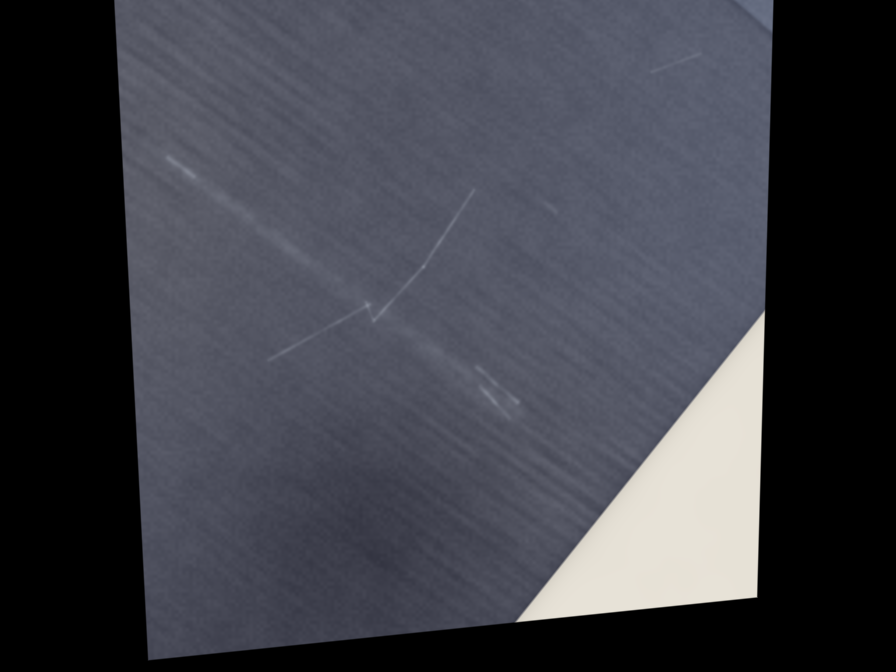
Give the GLSL for this texture, as a WebGL 1 fragment shader.

```glsl
precision highp float;
uniform vec2 u_resolution;

// Sheet corners and edges, in units of canvas height
const vec2 TOP_LEFT = vec2(0.170, 1.0);
const vec2 LOW_LEFT = vec2(0.2205, 0.0174);
const vec2 LOW_RIGHT = vec2(1.1267, 0.111);
const vec2 TOP_RIGHT = vec2(1.151, 1.0);
const vec2 PAPER_LOW = vec2(0.769, 0.0764);
const vec2 PAPER_HIGH = vec2(1.137, 0.5365);
const vec2 FLAP_LOW = vec2(1.151, 0.946);
const vec2 FLAP_HIGH = vec2(1.088, 1.0);

// Colours
const vec3 BOARD = vec3(0.325, 0.335, 0.390);
const vec3 BOARD_DARK = vec3(0.212, 0.216, 0.265);
const vec3 BOARD_BLUE = vec3(0.358, 0.378, 0.447);
const vec3 BOARD_GREY = vec3(0.362, 0.367, 0.408);
const vec3 PAPER = vec3(0.905, 0.885, 0.842);
const vec3 SCRATCH = vec3(0.58, 0.60, 0.65);

// Surface detail
const vec2 RIB_DIR = vec2(0.816, -0.578);
const float RIB_SPACING = 0.0225;
const float RIB_DEPTH = 0.012;
const float GRAIN_SCALE = 190.0;
const float GRAIN_DEPTH = 0.028;
const float FIBRE_DEPTH = 0.028;

float hash(vec2 p) {
  return fract(sin(dot(p, vec2(12.9898, 78.233))) * 43758.5453);
}

float noise(vec2 p) {
  vec2 i = floor(p);
  vec2 f = fract(p);
  f = f * f * (3.0 - 2.0 * f);
  return mix(mix(hash(i), hash(i + vec2(1.0, 0.0)), f.x),
             mix(hash(i + vec2(0.0, 1.0)), hash(i + vec2(1.0, 1.0)), f.x), f.y);
}

float fbm(vec2 p) {
  float sum = 0.0;
  float amp = 0.5;
  for (int i = 0; i < 4; i++) {
    sum += amp * noise(p);
    p = p * 2.03 + 17.1;
    amp *= 0.5;
  }
  return sum;
}

// Signed distance to the line a-b, positive on its left side
float leftOf(vec2 p, vec2 a, vec2 b) {
  vec2 d = normalize(b - a);
  return d.x * (p.y - a.y) - d.y * (p.x - a.x);
}

float blob(vec2 p, vec2 centre, vec2 radius) {
  vec2 q = (p - centre) / radius;
  return exp(-dot(q, q));
}

// Soft, broken stroke from a to b
float stroke(vec2 p, vec2 a, vec2 b, float width) {
  vec2 ab = b - a;
  float t = clamp(dot(p - a, ab) / dot(ab, ab), 0.0, 1.0);
  float d = length(p - a - ab * t) / width;
  return exp(-d * d) * (0.4 + 0.9 * noise(p * 75.0));
}

vec3 boardColour(vec2 p) {
  // Broad light and shade
  vec3 col = BOARD;
  col = mix(col, BOARD_BLUE, 0.85 * smoothstep(0.55, 1.15, p.x) * smoothstep(0.15, 0.7, p.y));
  col = mix(col, BOARD_GREY, 0.75 * blob(p, vec2(0.20, 0.72), vec2(0.22, 0.32)));
  col = mix(col, BOARD_GREY, 0.45 * blob(p, vec2(0.75, 0.32), vec2(0.20, 0.20)));
  col = mix(col, BOARD_DARK, 0.85 * blob(p, vec2(0.54, 0.20), vec2(0.21, 0.19)));
  col = mix(col, BOARD_DARK, 0.50 * blob(p, vec2(0.38, 0.02), vec2(0.38, 0.14)));

  // Corrugation and fibres along it
  vec2 r = vec2(dot(p, RIB_DIR), dot(p, vec2(-RIB_DIR.y, RIB_DIR.x)));
  float ribMask = blob(p, vec2(0.82, 0.30), vec2(0.20, 0.24))
                + 0.8 * blob(p, vec2(0.27, 0.88), vec2(0.25, 0.22)) + 0.2;
  float rib = sin(6.28318 * r.y / RIB_SPACING + 2.0 * noise(p * 7.0));
  col += RIB_DEPTH * ribMask * rib;
  col += FIBRE_DEPTH * (noise(r * vec2(14.0, 120.0)) - 0.5) * (0.4 + ribMask);
  col += GRAIN_DEPTH * (noise(p * GRAIN_SCALE) - 0.5);
  col += 0.035 * (fbm(p * 28.0) - 0.47);

  // Worn crease and scratches
  float wear = 0.20 * stroke(p, vec2(0.22, 0.785), vec2(0.77, 0.385), 0.013);
  wear += 0.42 * stroke(p, vec2(0.705, 0.717), vec2(0.630, 0.603), 0.0028);
  wear += 0.38 * stroke(p, vec2(0.630, 0.603), vec2(0.558, 0.525), 0.0028);
  wear += 0.30 * stroke(p, vec2(0.550, 0.547), vec2(0.400, 0.464), 0.0030);
  wear += 0.28 * stroke(p, vec2(0.545, 0.550), vec2(0.556, 0.522), 0.0028);
  wear += 0.45 * stroke(p, vec2(0.710, 0.453), vec2(0.770, 0.402), 0.0040);
  wear += 0.40 * stroke(p, vec2(0.715, 0.425), vec2(0.758, 0.378), 0.0035);
  wear += 0.35 * stroke(p, vec2(0.250, 0.765), vec2(0.288, 0.738), 0.0040);
  wear += 0.25 * stroke(p, vec2(0.970, 0.893), vec2(1.042, 0.920), 0.0028);
  wear += 0.25 * stroke(p, vec2(0.812, 0.697), vec2(0.828, 0.684), 0.0040);
  col = mix(col, SCRATCH, clamp(wear, 0.0, 0.8));

  // Folded corner with a dark lip
  float flap = leftOf(p, FLAP_HIGH, FLAP_LOW);
  col -= 0.05 * exp(-pow(flap / 0.006, 2.0));
  return col + vec3(0.05, 0.06, 0.07) * smoothstep(0.0, 0.006, flap);
}

void main() {
  vec2 p = gl_FragCoord.xy / u_resolution.y;
  float px = 1.0 / u_resolution.y;

  // Pale paper beyond the board edge
  float edge = -leftOf(p, PAPER_LOW, PAPER_HIGH);
  vec3 paper = PAPER + 0.02 * (fbm(p * 5.0) - 0.5) - 0.07 * exp(-max(edge, 0.0) / 0.012);
  vec3 board = boardColour(p) - 0.05 * exp(-abs(edge) / 0.006);
  vec3 col = mix(board, paper, smoothstep(-1.5 * px, 1.5 * px, edge));

  // Black surround
  float inside = min(leftOf(p, TOP_LEFT, LOW_LEFT),
                 min(leftOf(p, LOW_LEFT, LOW_RIGHT), leftOf(p, LOW_RIGHT, TOP_RIGHT)));
  gl_FragColor = vec4(col * smoothstep(-px, px, inside), 1.0);
}
```
